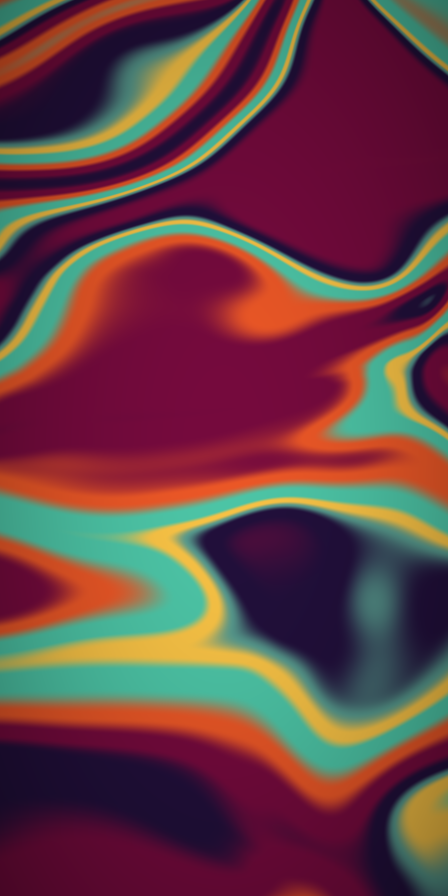
A Shadertoy shader for this background:

```glsl
// Marbled liquid colour: gradient noise is folded by two rounds of domain warping,
// then its height is read through a cyclic palette of broad plateaus.
// The folds tighten towards the top and a soft vignette darkens the rim.

const float TAU = 6.2831853;

vec2 gradientAt(vec2 cell) {
    float angle = TAU * fract(sin(dot(cell, vec2(127.1, 311.7))) * 43758.5);
    return vec2(cos(angle), sin(angle));
}

float gradientNoise(vec2 p) {
    vec2 i = floor(p), f = fract(p);
    vec2 u = f * f * f * (f * (f * 6.0 - 15.0) + 10.0);
    vec2 e = vec2(0.0, 1.0);
    float low = mix(dot(gradientAt(i), f),
                    dot(gradientAt(i + e.yx), f - e.yx), u.x);
    float high = mix(dot(gradientAt(i + e), f - e),
                     dot(gradientAt(i + 1.0), f - 1.0), u.x);
    return mix(low, high, u.y);
}

// Height of the liquid; p spans one unit across the canvas width.
float liquidHeight(vec2 p, float rise) {
    vec2 q = p * vec2(1.3, 2.2) + vec2(3.7, 8.2);
    float fold = mix(0.6, 1.1, rise);
    for (int i = 0; i < 2; i++) {
        vec2 s = q + 17.3 * float(i);
        q += fold * vec2(1.3 * gradientNoise(s + 5.2),
                         0.9 * gradientNoise(s * 1.1 + vec2(31.4, 12.8)));
    }
    float ripple = 0.012 * gradientNoise(q * vec2(3.0, 9.0));
    return 0.35 + 0.4 * rise + mix(1.25, 1.6, rise) * gradientNoise(q) + ripple;
}

// Cyclic palette: navy, maroon, orange, teal, yellow, dim teal, navy.
vec3 liquidColour(float height) {
    float t = fract(height);
    vec3 navy = vec3(0.13, 0.06, 0.23);
    vec3 c = mix(navy, vec3(0.46, 0.04, 0.24), smoothstep(0.04, 0.17, t));
    c = mix(c, vec3(0.92, 0.34, 0.15), smoothstep(0.26, 0.41, t));
    c = mix(c, vec3(0.30, 0.77, 0.65), smoothstep(0.45, 0.63, t));
    c = mix(c, vec3(0.97, 0.76, 0.27), smoothstep(0.75, 0.82, t));
    c = mix(c, vec3(0.34, 0.60, 0.55), smoothstep(0.85, 0.92, t));
    return mix(c, navy, smoothstep(0.91, 0.99, t));
}

void mainImage(out vec4 fragColor, in vec2 fragCoord) {
    // Average four samples to smooth the narrow bands.
    vec3 colour = vec3(0.0);
    for (int k = 0; k < 4; k++) {
        vec2 offset = 0.5 * vec2(k % 2, k / 2) - 0.25;
        vec2 p = (fragCoord + offset) / iResolution.x;
        float rise = smoothstep(0.1, 0.9, p.y * iResolution.x / iResolution.y);
        colour += 0.25 * liquidColour(liquidHeight(p, rise));
    }

    // Vignette
    vec2 centred = fragCoord / iResolution.xy - 0.5;
    colour *= 1.0 - 0.8 * dot(centred, centred);
    fragColor = vec4(colour, 1.0);
}
```
